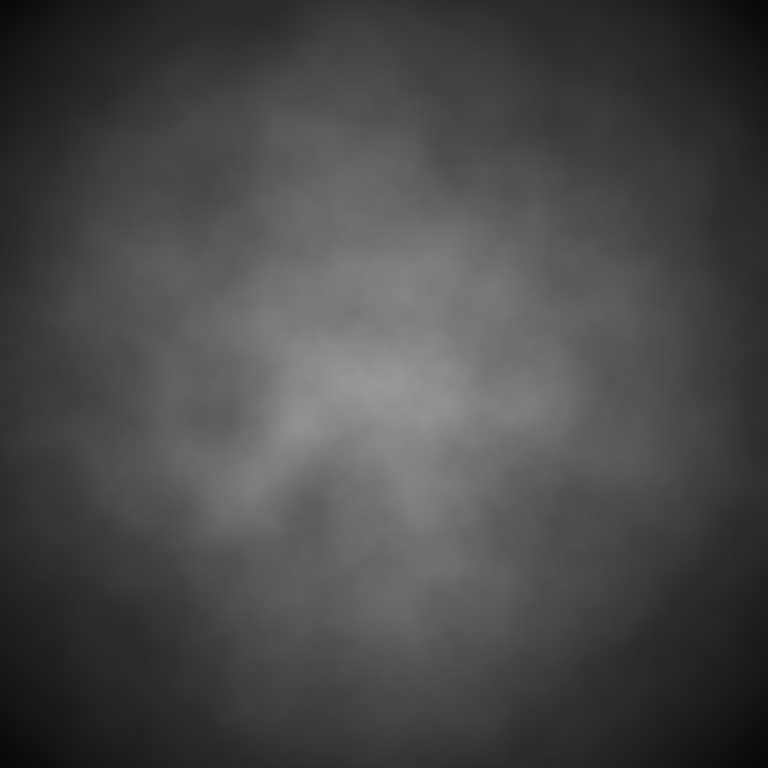
Give the GLSL for this background, as a WebGL 2 fragment shader.

```glsl
#version 300 es
precision highp float;

uniform vec2 u_resolution;
out vec4 fragColor;

vec2 hashGradient(vec2 cell) {
    vec3 q = fract(cell.xyx * vec3(0.1031, 0.1030, 0.0973));
    q += dot(q, q.yzx + 33.33);
    float angle = 6.2832 * fract((q.x + q.y) * q.z);
    return vec2(cos(angle), sin(angle));
}

float gradientNoise(vec2 p) {
    vec2 cell = floor(p);
    vec2 f = fract(p);
    vec2 blend = f * f * f * (f * (f * 6.0 - 15.0) + 10.0);
    float a = dot(hashGradient(cell), f);
    float b = dot(hashGradient(cell + vec2(1, 0)), f - vec2(1, 0));
    float c = dot(hashGradient(cell + vec2(0, 1)), f - vec2(0, 1));
    float d = dot(hashGradient(cell + vec2(1, 1)), f - vec2(1, 1));
    return mix(mix(a, b, blend.x), mix(c, d, blend.x), blend.y);
}

float cloudNoise(vec2 p) {
    float sum = 0.0;
    float amplitude = 0.5;
    for (int octave = 0; octave < 5; octave++) {
        sum += amplitude * gradientNoise(p);
        p = mat2(0.8, 0.6, -0.6, 0.8) * p * 2.03 + 7.3;
        amplitude *= 0.52;
    }
    return sum;
}

// Soft round patch, 1 at its center
float patchAt(vec2 p, vec2 center, float radius) {
    vec2 d = (p - center) / radius;
    return exp(-dot(d, d));
}

void main() {
    vec2 uv = gl_FragCoord.xy / u_resolution;

    // Radial falloff with a slightly rounded peak
    vec2 offset = uv - 0.5;
    float light = 0.59 - 0.79 * sqrt(dot(offset, offset) + 0.001);

    // Broad bright and dim areas of the haze
    float haze = 0.10 * patchAt(uv, vec2(0.40, 0.45), 0.06)
               + 0.08 * patchAt(uv, vec2(0.58, 0.66), 0.06)
               + 0.10 * patchAt(uv, vec2(0.70, 0.46), 0.07)
               + 0.12 * patchAt(uv, vec2(0.31, 0.36), 0.06)
               + 0.12 * patchAt(uv, vec2(0.43, 0.84), 0.11)
               + 0.10 * patchAt(uv, vec2(0.16, 0.67), 0.10)
               + 0.10 * patchAt(uv, vec2(0.53, 0.15), 0.10)
               - 0.12 * patchAt(uv, vec2(0.29, 0.46), 0.05)
               - 0.14 * patchAt(uv, vec2(0.42, 0.36), 0.06)
               - 0.16 * patchAt(uv, vec2(0.72, 0.36), 0.08)
               - 0.14 * patchAt(uv, vec2(0.68, 0.80), 0.11)
               - 0.10 * patchAt(uv, vec2(0.31, 0.79), 0.06)
               - 0.25 * patchAt(uv, vec2(0.12, 0.15), 0.13)
               - 0.20 * patchAt(uv, vec2(0.89, 0.15), 0.13);

    // Fine cloud texture
    haze += 0.30 * cloudNoise(uv * 7.0 + 3.7);

    float gray = clamp(light * (1.0 + haze), 0.0, 1.0);
    fragColor = vec4(vec3(gray), 1.0);
}
```
